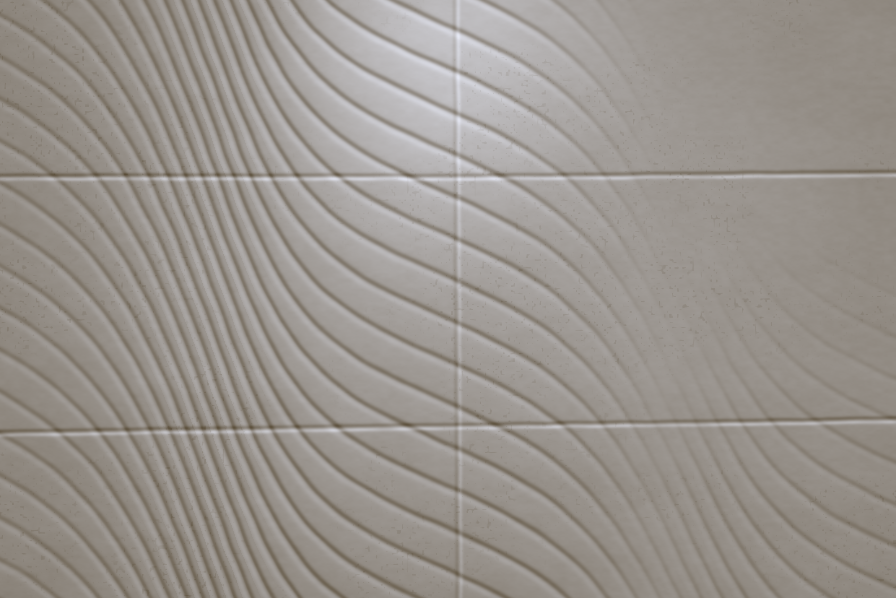
Reproduce this texture procedurally as a Shadertoy shader.

```glsl
// Wave-embossed ceramic wall tiles with pale joints under a soft lamp glow from the top.
#define SPACING 0.070        // vertical distance between wave creases
#define BASE_SLOPE 0.36      // gentlest descent of the waves
#define JOINT_X 0.768        // upright joint
#define CREASE_Y 0.529       // height of one crease at the upright joint
#define CREASE_WIDTH 0.0045
#define CREASE_DARK 0.135
#define RIDGE_LIGHT 0.050
#define JOINT_WIDTH 0.0035
#define BASE_TONE 0.497
#define LAMP_TONE 0.165
#define WALL_TONE 0.118
#define GRAIN 0.030

float hash(vec2 p) {
    vec3 q = fract(vec3(p.xyx) * 0.1031);
    q += dot(q, q.yzx + 33.33);
    return fract((q.x + q.y) * q.z);
}

float valueNoise(vec2 p) {
    vec2 cell = floor(p), f = fract(p);
    f = f * f * (3.0 - 2.0 * f);
    return mix(mix(hash(cell), hash(cell + vec2(1, 0)), f.x),
               mix(hash(cell + vec2(0, 1)), hash(cell + vec2(1, 1)), f.x), f.y);
}

float fbm(vec2 p) {
    float sum = 0.0, weight = 0.5;
    for (int i = 0; i < 4; i++) {
        sum += weight * valueNoise(p);
        p = p * 2.03 + 17.1;
        weight *= 0.5;
    }
    return sum;
}

float bell(float x, float width) {
    x /= width;
    return exp(-x * x);
}

// Drop and slope contributed by one steep bend of the waves
vec2 bend(float x, float center, float steepness, float leftWidth, float rightWidth) {
    float width = x < center ? leftWidth : rightWidth;
    float t = tanh((x - center) / width);
    return steepness * vec2(width * t, 1.0 - t * t);
}

// x: total drop of a wave, y: its slope
vec2 waveDrop(float x) {
    return vec2(BASE_SLOPE * x, BASE_SLOPE)
         + bend(x, 0.361, 2.3, 0.186, 0.137)
         + bend(x, 1.152, 1.7, 0.166, 0.150);
}

// Relief fades on the right and returns faintly in the lower corner
float reliefStrength(vec2 p) {
    float fadeX = 1.15 - 0.10 * p.y;
    float fade = 1.0 - smoothstep(fadeX - 0.30, fadeX + 0.06, p.x);
    float corner = smoothstep(1.05, 1.30, p.x) * (1.0 - smoothstep(0.25, 0.68, p.y));
    float left = mix(0.55, 1.0, smoothstep(0.0, 0.50, p.x));
    return max(fade * left, 0.30 * corner + 0.22 * (1.0 - smoothstep(0.1, 0.4, p.y)));
}

float waveShade(vec2 p) {
    vec2 drop = waveDrop(p.x);
    float phase = (p.y - CREASE_Y + drop.x - waveDrop(JOINT_X).x) / SPACING;
    float u = fract(phase);
    float crowd = inversesqrt(1.0 + drop.y * drop.y);
    float d = (fract(phase + 0.5) - 0.5) * SPACING * crowd;
    float dark = bell(d - 0.001, CREASE_WIDTH);
    float light = bell(d + 0.0085, 0.0055);
    float slant = u - smoothstep(0.90, 1.0, u) - 0.45;
    float rightFacing = smoothstep(0.6, 0.1, p.x);
    return reliefStrength(p) * (RIDGE_LIGHT * (1.0 + 0.5 * rightFacing) * light
                                - CREASE_DARK * dark + 0.035 * slant);
}

// Lit joint with a shadow along its positive side
float jointShade(float d, float light, float dark) {
    return light * bell(d + 0.0015, JOINT_WIDTH) - dark * bell(d - 0.0055, JOINT_WIDTH);
}

void mainImage(out vec4 fragColor, in vec2 fragCoord) {
    vec2 p = fragCoord / iResolution.y;
    p.x *= 1.5 * iResolution.y / iResolution.x;

    // Broad light on the wall and the lamp near the top
    vec2 wall = (p - vec2(0.70, 0.58)) / vec2(0.68, 0.66);
    vec2 lamp = (p - vec2(0.745, 0.92)) / vec2(0.25, 0.28);
    float lampGlow = exp(-dot(lamp, lamp));
    float tone = BASE_TONE + WALL_TONE * exp(-dot(wall, wall)) + LAMP_TONE * lampGlow;
    tone += 0.020 * smoothstep(0.9, 1.3, p.x);

    // Embossed waves
    float wobble = 0.0016 * (valueNoise(p * 23.0) - 0.5);
    tone += waveShade(p + wobble) * (1.0 + 0.35 * lampGlow);

    // Joints, slightly tilted
    float upperY = 0.702 + 0.006 * smoothstep(0.75, 1.5, p.x);
    float lowerY = 0.274 + 0.0145 * p.x;
    float uneven = 0.75 + 0.5 * valueNoise(vec2(p.x * 28.0, 4.0));
    tone += jointShade(p.y - upperY + wobble, 0.13 * uneven, 0.13);
    tone += jointShade(p.y - lowerY + wobble, 0.13 * uneven, 0.12);
    float uprightX = JOINT_X + 0.005 * (0.5 - p.y);
    tone += jointShade(uprightX - p.x + wobble, 0.075, 0.055);

    // Stone mottling and fine dark pits
    tone += GRAIN * (fbm(p * vec2(9.0, 16.0)) - 0.47);
    tone += GRAIN * (fbm(p * vec2(70.0, 130.0)) - 0.47);
    float pits = smoothstep(0.76, 0.95, valueNoise(p * 230.0));
    tone -= 0.045 * pits * smoothstep(0.40, 0.65, fbm(p * 6.0 + 3.0));

    // Warm shadows to cool highlights
    float t = tone - 0.5;
    fragColor = vec4(vec3(0.53, 0.50, 0.46) + t * vec3(0.90, 1.0, 1.21), 1.0);
}
```
